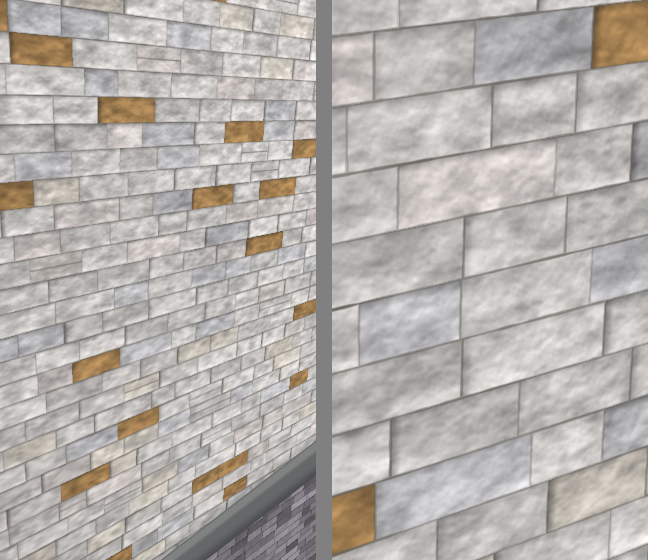
Left: the whole. Right: its middle third, enlarged.
This texture is drawn by a WebGL 2 fragment shader. Its source:

```glsl
#version 300 es
precision highp float;
// Split-face white stone wall in perspective, with scattered ochre bricks and a metal rail.
uniform vec2 u_resolution;
out vec4 fragColor;

#define VANISH vec2(1.517, 0.2005)  // where the courses converge, y down
#define TILT 0.413                  // vertical foreshortening
#define SCALE vec2(17.6, 28.0)      // wall units across and down
#define BRICK_LENGTH 1.2
#define LENGTH_JITTER 0.42
#define JOINT 0.020
#define GOLD_BLOCK vec2(4.0, 3.0)   // bricks and courses per ochre brick
#define GOLD_CHANCE 0.75
#define RELIEF 0.75
#define BLOTCH 0.50
#define RAIL_WIDTH 0.0625

float hash(vec2 p) {
  vec3 q = fract(p.xyx * 0.1031);
  q += dot(q, q.yzx + 33.33);
  return fract((q.x + q.y) * q.z);
}

float noise(vec2 p) {
  vec2 i = floor(p), f = fract(p);
  f = f * f * (3.0 - 2.0 * f);
  return mix(mix(hash(i), hash(i + vec2(1, 0)), f.x),
             mix(hash(i + vec2(0, 1)), hash(i + 1.0), f.x), f.y);
}

// Layered noise around zero; layers finer than a pixel fade out
float fbm(vec2 p, float px) {
  float sum = 0.0, amp = 0.5;
  for (int k = 0; k < 4; k++) {
    sum += amp * (1.0 - smoothstep(0.35, 1.1, px)) * (noise(p) - 0.5);
    p = mat2(1.6, 1.2, -1.2, 1.6) * p + 17.3;
    px *= 2.0;
    amp *= 0.58;
  }
  return sum;
}

// Position of the joint to the left of a brick, in brick lengths
float jointAt(float index, float row) {
  return index + LENGTH_JITTER * (hash(vec2(index, row) + 51.0) - 0.5);
}

bool isGold(vec2 id) {
  vec2 block = floor(id / GOLD_BLOCK);
  vec2 pick = floor(vec2(hash(block + 3.7), hash(block + 29.1)) * GOLD_BLOCK);
  return mod(id, GOLD_BLOCK) == pick && hash(block + 71.3) < GOLD_CHANCE;
}

vec3 whiteStone(vec2 id) {
  vec3 tint = vec3(0.768, 0.757, 0.747) + 0.10 * (hash(id + 5.0) - 0.5);
  float kind = hash(id + 13.0);
  if (kind < 0.10) tint *= vec3(0.92, 0.93, 0.955);        // blue grey
  else if (kind < 0.16) tint *= vec3(1.0, 0.98, 0.945);    // yellowed
  else if (kind < 0.28) tint *= vec3(1.01, 0.99, 0.99);    // rosy
  return tint;
}

vec3 darkStone(vec2 id) {
  return vec3(0.47, 0.45, 0.48) * (0.75 + 0.6 * hash(id + 5.0));
}

vec3 masonry(vec2 wall, vec2 px, bool dark) {
  // Find the brick
  float row = floor(wall.y), y = wall.y - row;
  float x = wall.x / BRICK_LENGTH + hash(vec2(row, 8.0));
  float index = floor(x);
  if (x < jointAt(index, row)) index -= 1.0;
  else if (x > jointAt(index + 1.0, row)) index += 1.0;
  vec2 id = vec2(index, row);
  float left = (x - jointAt(index, row)) * BRICK_LENGTH;
  float right = (jointAt(index + 1.0, row) - x) * BRICK_LENGTH;
  bool gold = !dark && isGold(id);

  // Rough broken face, lit from above
  vec2 face = wall * vec2(3.6, 2.8) + 40.0 * hash(id + 2.0);
  float facePx = max(px.x * 3.6, px.y * 2.8);
  float bump = fbm(face, facePx);
  float slope = fbm(face + vec2(0.06, 0.22), facePx) - bump;
  vec3 stone = gold ? vec3(0.615, 0.48, 0.31) : dark ? darkStone(id) : whiteStone(id);
  stone *= 1.0 + RELIEF * slope + BLOTCH * bump;
  if (gold) stone *= 0.87 + 0.26 * noise(face * 1.6);

  // Uneven depth: soft shade under and beside proud neighbours, a light lower lip
  float topShade = hash(id + 19.0), sideShade = hash(id + 37.0);
  stone *= 1.0 - 0.26 * topShade * (1.0 - smoothstep(0.0, 0.18, y));
  stone *= 1.0 - 0.36 * sideShade * sideShade * (1.0 - smoothstep(0.0, 0.12, left));
  stone *= 1.0 + 0.06 * smoothstep(0.7, 0.93, y);

  // Thin joints of uneven strength, and a few bricks split into two strips
  float wobble = 0.016 * (noise(wall * 7.0) - 0.5);
  float bed = min(y, 1.0 - y) + wobble;
  if (!gold && hash(id + 63.0) < 0.05) bed = min(bed, abs(y - 0.5) + wobble);
  float bedLine = 1.0 - smoothstep(JOINT - px.y, JOINT + px.y, bed);
  float headLine = 1.0 - smoothstep(JOINT * 0.6 - px.x, JOINT * 0.6 + px.x,
                                    min(left, right) + wobble * 0.5);
  float headDepth = left < right ? sideShade : hash(id + vec2(38.0, 37.0));
  float wear = noise(wall * vec2(1.3, 2.3) + 9.0);
  float line = max(bedLine * (0.45 + 0.5 * wear), headLine * (0.25 + 0.55 * headDepth));
  return mix(stone, dark ? vec3(0.27, 0.26, 0.28) : vec3(0.41, 0.39, 0.37), line);
}

vec3 railMetal(float t) {
  vec3 metal = mix(vec3(0.50, 0.51, 0.51), vec3(0.40, 0.405, 0.41), smoothstep(0.015, 0.024, t));
  metal *= 1.0 - 0.25 * smoothstep(0.6, 1.0, t / RAIL_WIDTH);
  return metal * (0.78 + 0.22 * smoothstep(0.0, 0.005, t));
}

void main() {
  vec2 pos = gl_FragCoord.xy / u_resolution.y;
  pos.y = 1.0 - pos.y;
  float depth = VANISH.x - pos.x - TILT * (pos.y - VANISH.y);
  vec2 wall = SCALE * (pos - vec2(0.195, VANISH.y)) / depth - vec2(0.0, 0.42);
  vec2 px = fwidth(wall);
  vec3 color = masonry(wall, px, false) * (0.955 + 0.12 * pos.x);

  // Slanting rail and the darker small-brick wall below it
  float soft = 0.75 / u_resolution.y;
  float t = pos.y - 0.788 + 0.769 * (pos.x - 0.5625);
  color *= 1.0 - 0.12 * smoothstep(-0.02, 0.0, t);
  color = mix(color, railMetal(t), smoothstep(-soft, soft, t));
  vec3 lower = masonry(wall * 1.5 + 90.0, px * 1.5, true);
  color = mix(color, lower, smoothstep(-soft, soft, t - RAIL_WIDTH));
  fragColor = vec4(clamp(color, 0.0, 1.0), 1.0);
}
```
